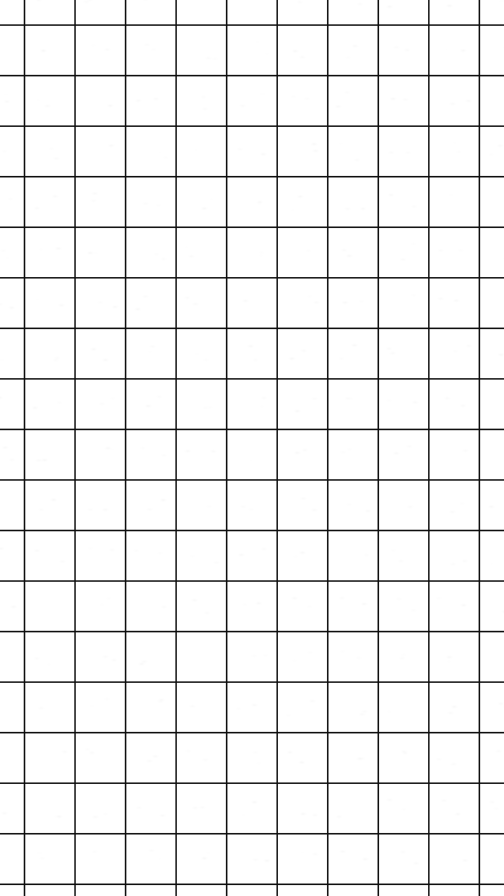
Reproduce this pattern procedurally as a Shadertoy shader.

```glsl
// Thin dark square grid on white paper, with barely visible smudges in the cells.
// Lines are box-filtered over one pixel, so their weight holds at any size.
// Lengths are in canvas widths; smudge sizes are in cells.

const float PITCH = 0.10028;                       // distance between lines
const vec2  FIRST_LINE = vec2(0.04861, 0.02323);   // lowest left crossing
const float LINE_WIDTH = 0.0030;
const float FILTER_PIXELS = 1.08;                  // slight softness of the print
const vec3  PAPER = vec3(1.0);
const vec3  INK = vec3(0.05);

const int   SMUDGES = 2;                           // per cell
const vec2  SMUDGE_SIZE = vec2(0.045, 0.025);
const vec2  SMUDGE_SPREAD = vec2(0.60, 0.34);
const float SMUDGE_STRENGTH = 0.025;

vec2 hash2(vec2 p) {
    vec3 q = fract(vec3(p.xyx) * vec3(0.1031, 0.1030, 0.0973));
    q += dot(q, q.yzx + 33.33);
    return fract((q.xx + q.yz) * q.zy);
}

// Share of the filter window covered by the nearest line, per axis
vec2 lineCoverage(vec2 dist, float window) {
    vec2 lo = max(dist - 0.5 * window, vec2(-0.5 * LINE_WIDTH));
    vec2 hi = min(dist + 0.5 * window, vec2(0.5 * LINE_WIDTH));
    return max(hi - lo, 0.0) / window;
}

// Soft flecks scattered about the middle of each cell
float smudges(vec2 grid) {
    vec2 cell = floor(grid);
    vec2 local = fract(grid) - 0.5;
    float sum = 0.0;
    for (int i = 0; i < SMUDGES; i++) {
        vec2 seed = cell + 20.0 + 37.0 * float(i);
        vec2 center = (hash2(seed) - 0.5) * SMUDGE_SPREAD;
        vec2 d = (local - center) / SMUDGE_SIZE;
        sum += hash2(seed + 91.0).x * exp(-dot(d, d));
    }
    return SMUDGE_STRENGTH * sum;
}

void mainImage(out vec4 fragColor, in vec2 fragCoord) {
    vec2 uv = fragCoord / iResolution.x;
    vec2 grid = (uv - FIRST_LINE) / PITCH;

    // Signed distance to the nearest vertical and horizontal line
    vec2 dist = (fract(grid + 0.5) - 0.5) * PITCH;
    vec2 cover = lineCoverage(dist, FILTER_PIXELS / iResolution.x);
    float ink = 1.0 - (1.0 - cover.x) * (1.0 - cover.y);

    vec3 color = mix(PAPER - smudges(grid), INK, ink);
    fragColor = vec4(color, 1.0);
}
```
